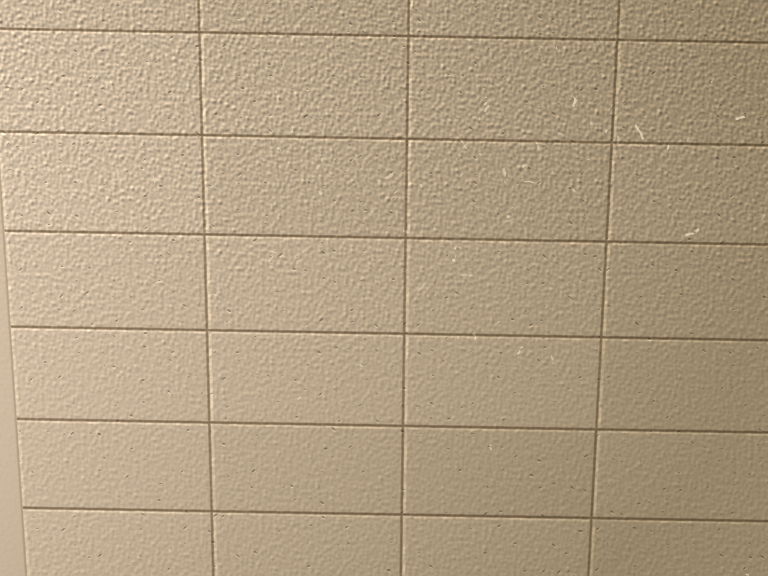
This texture is drawn by a Shadertoy shader. Its source:

```glsl
// Painted concrete-block wall in stack bond, seen slightly from above.
// A perspective warp gives block coordinates; tooled joints, cellular
// orange-peel relief, pits and pale scuffs are layered under soft side light.

const vec3 PAINT_LIT   = vec3(0.82, 0.74, 0.64);
const vec3 PAINT_SHADE = vec3(0.59, 0.52, 0.41);
const vec3 SCUFF_COLOR = vec3(0.93, 0.86, 0.75);
const vec3 JOINT_TINT  = vec3(0.68, 0.64, 0.58);

// Lengths are in canvas heights, measured from the top left.
const float ASPECT       = 4.0 / 3.0;
const float COLUMN_X     = 0.712;    // joint that anchors the columns
const float COLUMN_LEAN  = 0.014;
const float COLUMN_WIDTH = 0.3655;
const float COLUMN_TAPER = 0.040;
const float ROW_START    = 0.0509;
const float ROW_HEIGHT   = 0.1814;
const float ROW_SHRINK   = 0.00304;
const float ROW_TILT     = 0.018;
const float WALL_EDGE    = -2.0;     // column index of the left wall end
const float JOINT_HALF   = 0.0021;
const float PEEL_SCALE   = 165.0;
const float PIT_SCALE    = 42.0;
const float SCUFF_SCALE  = 34.0;

vec2 hash2(vec2 p) {
    vec3 q = fract(p.xyx * vec3(0.1031, 0.1030, 0.0973));
    q += dot(q, q.yzx + 33.33);
    return fract((q.xx + q.yz) * q.zy);
}

// Rounded paint bumps: smooth sum of one blob per cell.
float peelHeight(vec2 p) {
    vec2 cell = floor(p), f = p - cell;
    float h = 0.0;
    for (int j = -1; j <= 1; j++)
    for (int i = -1; i <= 1; i++) {
        vec2 o = vec2(i, j), rnd = hash2(cell + o);
        vec2 d = o + rnd - f;
        h += (0.4 + rnd.y) * exp(-4.0 * dot(d, d));
    }
    return h;
}

// Small oval holes; x = dark hollow, y = bright lower lip.
vec2 pits(vec2 p, float blur) {
    vec2 cell = floor(p), f = p - cell;
    vec2 rnd = hash2(cell + 71.0), size = hash2(cell + 19.0);
    vec2 d = f - mix(vec2(0.25), vec2(0.75), rnd);
    d.y += (size.y - 0.5) * 1.6 * d.x;
    float radius = mix(0.03, 0.085, size.x * size.x);
    float present = step(0.6, hash2(cell + 7.0).x);
    float hollow = 1.0 - smoothstep(radius - blur, radius + blur, length(d * vec2(0.65, 1.0)));
    vec2 e = d - vec2(0.03, radius * 1.3);
    float lip = 1.0 - smoothstep(radius - blur, radius + blur, length(e * vec2(0.7, 1.2)));
    return present * vec2(hollow, lip * (1.0 - hollow));
}

// Short scratches at random angles; density is the chance per cell.
float scuffs(vec2 p, float density, float blur) {
    vec2 cell = floor(p);
    float mark = 0.0;
    for (int j = -1; j <= 1; j++)
    for (int i = -1; i <= 1; i++) {
        vec2 id = cell + vec2(i, j), rnd = hash2(id + 131.0), kind = hash2(id + 211.0);
        vec2 d = p - id - rnd;
        float angle = 6.2832 * kind.x, reach = mix(0.06, 0.5, kind.y * kind.y);
        vec2 dir = vec2(cos(angle), sin(angle));
        float along = dot(d, dir);
        float across = dot(d, vec2(-dir.y, dir.x)) + 0.03 * sin(along * 9.0 + angle);
        float dist = length(vec2(max(abs(along) - reach, 0.0), across));
        float width = mix(0.03, 0.09, rnd.x);
        float stroke = 1.0 - smoothstep(width - blur, width + blur, dist);
        mark = max(mark, stroke * step(hash2(id + 37.0).y, density) * (0.5 + 0.5 * rnd.y));
    }
    return mark;
}

float band(float d, float halfWidth, float blur) {
    return 1.0 - smoothstep(halfWidth - blur, halfWidth + blur, abs(d));
}

void mainImage(out vec4 fragColor, in vec2 fragCoord) {
    vec2 uv = fragCoord / iResolution.xy;
    vec2 p = vec2(uv.x * ASPECT, 1.0 - uv.y);
    float px = 1.0 / iResolution.y;

    // Perspective: canvas position to column and row index
    float columnWidth = COLUMN_WIDTH - COLUMN_TAPER * p.y;
    float column = (p.x - COLUMN_X + COLUMN_LEAN * p.y) / columnWidth;
    float drop = p.y - ROW_TILT * p.x - ROW_START;
    float rowSize = sqrt(ROW_HEIGHT * ROW_HEIGHT - 4.0 * ROW_SHRINK * drop);
    float row = (ROW_HEIGHT - rowSize) / (2.0 * ROW_SHRINK);
    float onWall = smoothstep(-px, px, (column - WALL_EDGE) * columnWidth);

    // Broad light and slight tone change per block
    float glow = 1.03 - 1.0 * uv.x - 0.6 * (p.y - 0.4) * (p.y - 0.4);
    glow += 0.08 * (hash2(floor(vec2(column, row)) + 50.0).x - 0.5) * onWall;
    vec3 color = mix(PAINT_SHADE, PAINT_LIT, max(glow, 0.02));

    // Orange-peel relief, stronger near the top
    vec2 q = p * PEEL_SCALE;
    float relief = peelHeight(q + vec2(0.25, 0.35)) - peelHeight(q - vec2(0.25, 0.35));
    color *= 1.0 + relief * mix(0.14, 0.055, smoothstep(0.05, 0.8, p.y)) * mix(0.2, 1.0, onWall);

    // Pits and flaky scuffs, with scuffs clustered in the upper middle rows
    vec2 pit = pits(p * PIT_SCALE, px * PIT_SCALE * 0.6) * onWall;
    color *= 1.0 - 0.27 * pit.x + 0.15 * pit.y;
    float cluster = smoothstep(0.4, 1.3, peelHeight(p * 9.0 + 4.0));
    float density = 0.015 + 0.55 * cluster * exp(-pow((p.y - 0.32) / 0.13, 2.0));
    float flake = smoothstep(0.45, 0.85, peelHeight(p * 110.0 + 9.0));
    float scuff = scuffs(p * SCUFF_SCALE, density, px * SCUFF_SCALE * 0.6) * flake;
    color = mix(color, SCUFF_COLOR, 0.8 * onWall * scuff);

    // Joints: shadowed upper or left side, lit lower or right side
    vec2 joint = (fract(vec2(column, row) + 0.5) - 0.5) * vec2(columnWidth, rowSize);
    joint += 0.00012 * sin(p.yx * 190.0);
    vec2 inside = vec2(smoothstep(-0.02, 0.0, column - WALL_EDGE), onWall);
    inside.x *= mix(0.55, 1.0, smoothstep(-1.95, -1.8, column));
    float shadow = max(band(joint.x + 0.0022, JOINT_HALF, px) * inside.x * 0.85,
                       band(joint.y + 0.0012, JOINT_HALF, px) * inside.y);
    float chip = 0.65 + 0.5 * smoothstep(0.3, 1.1, peelHeight(p * 70.0));
    float lip = max(band(joint.x - 0.0028, JOINT_HALF * 1.2, px) * inside.x,
                    band(joint.y - 0.0030, JOINT_HALF * 0.9, px) * inside.y);
    color *= 1.0 + 0.17 * chip * lip * (1.0 - shadow);
    color *= mix(vec3(1.0), JOINT_TINT, shadow);

    fragColor = vec4(clamp(color, 0.0, 1.0), 1.0);
}
```
